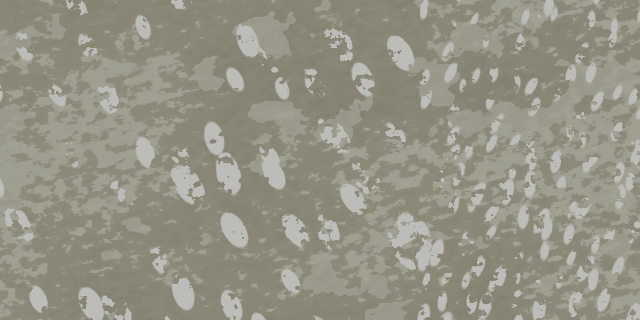
Give the GLSL for this texture, as a WebGL 1 fragment shader.

```glsl
precision highp float;
// Weathered olive-grey wall with chipped pale oval flakes and grainy rubbed patches.

#define BASE_COLOR vec3(0.553, 0.540, 0.476)
#define RUBBED_COLOR vec3(0.617, 0.617, 0.566)
#define FLAKE_COLOR vec3(0.738, 0.742, 0.727)
#define LARGE_RADII vec2(0.034, 0.061)
#define SMALL_RADII vec2(0.016, 0.036)
#define LARGE_CELL 0.16
#define SMALL_CELL 0.075
#define LARGE_TILT 0.50
#define SMALL_TILT -0.35
#define SPLIT_X 1.32
#define FLAKE_CHANCE 0.82
#define RUB_LEVEL 0.59

uniform vec2 u_resolution;

vec2 hash2(vec2 p) {
  vec3 q = fract(p.xyx * vec3(0.1031, 0.1030, 0.0973));
  q += dot(q, q.yzx + 33.33);
  return fract((q.xx + q.yz) * q.zy);
}

float valueNoise(vec2 p) {
  vec2 i = floor(p);
  vec2 f = fract(p);
  f = f * f * (3.0 - 2.0 * f);
  float low = mix(hash2(i).x, hash2(i + vec2(1.0, 0.0)).x, f.x);
  float high = mix(hash2(i + vec2(0.0, 1.0)).x, hash2(i + 1.0).x, f.x);
  return mix(low, high, f.y);
}

float fbm(vec2 p) {
  float sum = 0.0;
  float weight = 0.5;
  for (int i = 0; i < 4; i++) {
    sum += weight * valueNoise(p);
    p = mat2(1.6, 1.2, -1.2, 1.6) * p + 17.3;
    weight *= 0.5;
  }
  return sum / 0.9375;
}

// Scattered tilted ovals; side selects the region left (-1) or right (+1) of the split.
float flakes(vec2 p, float cell, vec2 radii, float tilt, float side, float chip) {
  float cover = 0.0;
  float pixel = 1.0 / u_resolution.y;
  vec2 home = floor(p / cell);
  for (int j = -1; j <= 1; j++) {
    for (int i = -1; i <= 1; i++) {
      vec2 id = home + vec2(float(i), float(j));
      vec2 jitter = hash2(id + 71.0 + 20.0 * side);
      vec2 shape = hash2(id + 143.0);
      vec2 state = hash2(id + 211.0);
      vec2 center = (id + 0.5 + 0.85 * (jitter - 0.5)) * cell;
      float present = step(state.x, FLAKE_CHANCE) * step(0.0, side * (center.x - SPLIT_X));

      float angle = tilt + 0.5 * (shape.x - 0.5);
      float s = sin(angle);
      float c = cos(angle);
      vec2 q = mat2(c, -s, s, c) * (p - center);
      vec2 size = radii * mix(0.58, 1.1, shape.y) * mix(1.18, 0.86, center.y);

      // Worn flakes lose pieces, mostly toward one end.
      float wear = mix(0.27, 0.59, state.y) + 0.02 * side;
      float ragged = 3.0 * max(wear - 0.33, 0.0) * (0.5 - chip);
      float edge = (length(q / size) - 1.0 + ragged) * size.x;
      float oval = 1.0 - smoothstep(-pixel, pixel, edge);
      float lean = 0.09 * (jitter.x - 0.5) * q.y / size.y;
      float intact = smoothstep(wear - 0.02, wear + 0.02, chip + lean);
      cover = max(cover, present * oval * intact);
    }
  }
  return cover;
}

void main() {
  vec2 p = gl_FragCoord.xy / u_resolution.y;

  // Broad clouds decide where the fine, slightly slanted grain shows.
  float cloud = fbm(p * vec2(2.6, 4.2) + 5.0);
  vec2 slanted = vec2(p.x + 0.25 * p.y, p.y - 0.22 * p.x);
  float grain = fbm(slanted * vec2(34.0, 58.0));
  float scratch = valueNoise(p * vec2(120.0, 7.0)) - 0.5;
  float upperRight = smoothstep(1.25, 1.7, p.x) * smoothstep(0.25, 0.8, p.y);
  float rub = grain + 0.9 * (cloud - 0.5) + 0.06 * scratch + 0.09 * upperRight;
  float rubbed = smoothstep(RUB_LEVEL - 0.05, RUB_LEVEL + 0.05, rub);

  // Flatter faded islands with crisp outlines.
  float island = fbm(p * vec2(6.0, 8.0) + 31.0) + 0.05 * upperRight;
  float faded = smoothstep(0.66, 0.675, island + 0.12 * (grain - 0.5));
  rubbed = max(rubbed, 0.85 * faded);

  float chip = fbm(p * vec2(42.0, 50.0) + 90.0);
  float large = flakes(p, LARGE_CELL, LARGE_RADII, LARGE_TILT, -1.0, chip);
  float small = flakes(p, SMALL_CELL, SMALL_RADII, SMALL_TILT, 1.0, chip);

  vec3 color = BASE_COLOR + 0.07 * (cloud - 0.5) + 0.05 * (grain - 0.5);
  color = mix(color, RUBBED_COLOR + 0.04 * (grain - 0.5), rubbed);
  color = mix(color, FLAKE_COLOR, max(large, small));
  gl_FragColor = vec4(color, 1.0);
}
```
